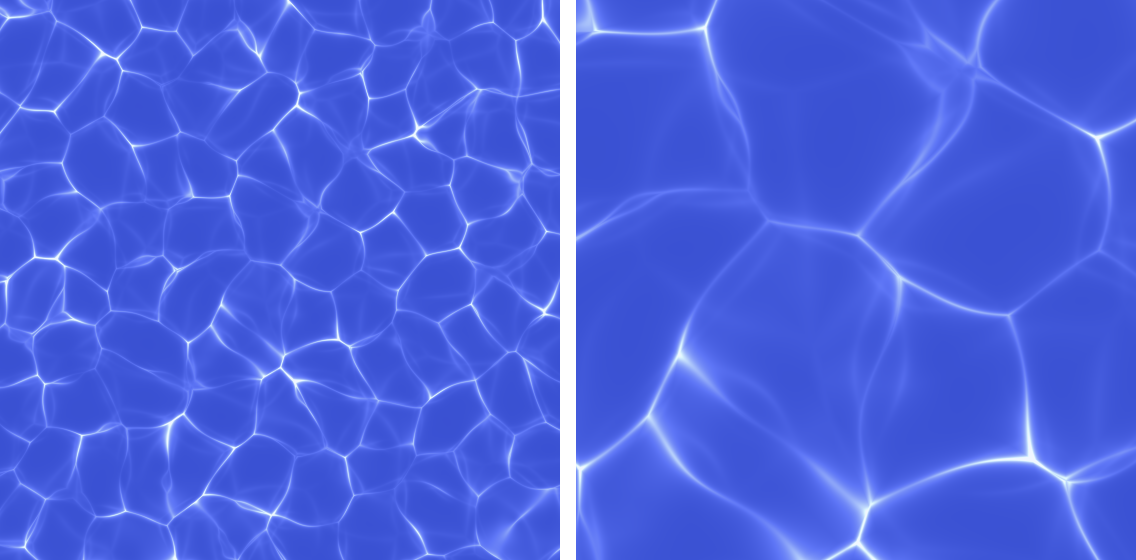
Left, the full canvas; right, a detail of the centre.
A Shadertoy shader for this texture:

```glsl
// Sunlit water caustics: a bright, folded web of light over deep blue.

const vec3  DEEP_BLUE   = vec3(0.224, 0.314, 0.822);
const float BLUE_LIMIT  = 0.955;   // blue saturates before red and green
const float WEB_SCALE   = 9.6;     // cells across the canvas
const float VEIL_SCALE  = 8.3;     // blurred web behind
const float JITTER      = 0.92;
const float LINE_WIDTH  = 0.010;   // in cells
const float GHOST_WIDTH = 0.026;
const float VEIL_WIDTH  = 0.045;
const float LINE_LIGHT  = 0.0031;
const float GHOST_LIGHT = 0.0027;
const float VEIL_LIGHT  = 0.0026;
const float GLOW_DECAY  = 3.5;     // shortens the tails of the glow
const float FOLD_WIDTH  = 0.11;    // widest opening of a folded line
const float FOLD_LIGHT  = 0.07;
const float NODE_GAIN   = 1.3;     // extra light where lines meet
const int   GHOSTS      = 2;
const int   AA          = 2;

vec2 hash2(vec2 p) {
    vec3 q = fract(vec3(p.xyx) * vec3(0.1031, 0.1030, 0.0973));
    q += dot(q, q.yzx + 33.33);
    return fract((q.xx + q.yz) * q.zy);
}

// Layered sines, rotated between layers; result in 0..1.
float waves(vec2 p) {
    float sum = 0.0, weight = 0.5;
    for (int i = 0; i < 3; i++) {
        sum += weight * sin(p.x + 1.3 * sin(0.8 * p.y)) * sin(p.y + 1.1 * sin(0.7 * p.x + 2.0));
        p = mat2(1.2, 0.9, -0.9, 1.2) * p + 3.7;
        weight *= 0.6;
    }
    return clamp(0.5 + 0.65 * sum, 0.0, 1.0);
}

// Bends the web so that its lines curve.
vec2 bend(vec2 p, float phase) {
    vec2 broad = sin(1.9 * p.yx + vec2(0.0, 2.1) + phase + sin(1.3 * p));
    vec2 fine = sin(5.3 * p.yx + vec2(1.7, 0.4) + 2.0 * phase + 2.0 * sin(1.7 * p));
    return p + 0.14 * broad + 0.04 * fine;
}

// Cellular noise: x = distance to a cell border, y = distance to a node.
vec2 cellWeb(vec2 p, float seed) {
    vec2 cell = floor(p), local = p - cell;
    vec3 nearest = vec3(9.0);
    for (int y = -1; y <= 1; y++)
    for (int x = -1; x <= 1; x++) {
        vec2 offset = vec2(x, y);
        vec2 site = offset + 0.5 + JITTER * (hash2(cell + offset + seed) - 0.5);
        float d = length(site - local);
        if (d < nearest.x) nearest = vec3(d, nearest.xy);
        else if (d < nearest.y) nearest = vec3(nearest.x, d, nearest.y);
        else nearest.z = min(nearest.z, d);
    }
    return vec2(0.6 * (nearest.y - nearest.x), nearest.z - nearest.x);
}

// Light falls off as one over the distance from the line, then fades out.
float glow(float d, float width) {
    return inversesqrt(d * d + width * width) * exp(-GLOW_DECAY * d);
}

float causticLight(vec2 uv) {
    vec2 p = uv * WEB_SCALE + 20.0;

    // Main web: thin lines that open into lens-shaped folds
    vec2 web = cellWeb(bend(p, 0.0), 3.0);
    float power = waves(2.7 * p);
    float node = exp(-14.0 * web.y);
    float strength = mix(0.10, 2.3, power * power) * (1.0 + NODE_GAIN * node);
    float fold = FOLD_WIDTH * smoothstep(0.62, 1.0, waves(2.1 * p + 40.0));
    float light = LINE_LIGHT * strength * glow(abs(web.x - fold), LINE_WIDTH + 0.08 * fold);
    light += FOLD_LIGHT * power * smoothstep(0.0, 0.04, fold)
           * (1.0 - smoothstep(fold - 0.012, fold + 0.012, web.x));

    // Ghost webs: soft filaments running beside the main lines
    for (int i = 0; i < GHOSTS; i++) {
        float phase = 1.7 * float(i) - 0.8;
        vec2 ghost = cellWeb(bend(p, phase), 3.0);
        float ghostPower = waves(3.1 * p + 11.0 * phase);
        light += GHOST_LIGHT * ghostPower * ghostPower * glow(ghost.x, GHOST_WIDTH);
    }

    // Veil: faint web that fills the dark cells
    vec2 q = mat2(0.8, 0.6, -0.6, 0.8) * uv * VEIL_SCALE + 50.0;
    vec2 veil = cellWeb(bend(q, 2.4), 71.0);
    light += VEIL_LIGHT * waves(2.6 * q + 5.0) * glow(veil.x, VEIL_WIDTH);
    return light;
}

vec3 waterColor(float light) {
    vec3 color = DEEP_BLUE + light * vec3(1.0, 1.02, 1.0);
    color.b = min(color.b, BLUE_LIMIT + 0.06 * light);
    return min(color, vec3(0.94, 0.97, 1.0));
}

void mainImage(out vec4 fragColor, in vec2 fragCoord) {
    vec3 color = vec3(0.0);
    for (int j = 0; j < AA; j++)
    for (int i = 0; i < AA; i++) {
        vec2 shift = (vec2(i, j) + 0.5) / float(AA) - 0.5;
        color += waterColor(causticLight((fragCoord + shift) / iResolution.y));
    }
    fragColor = vec4(color / float(AA * AA), 1.0);
}
```
